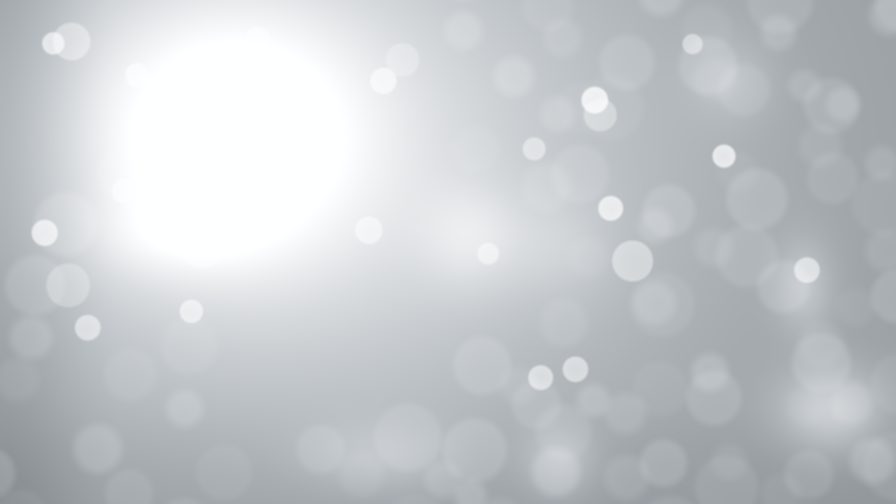
Give the GLSL for this background, as a Shadertoy shader.

```glsl
// Silver-grey studio backdrop: a white glow at upper left and scattered soft bokeh discs.

// Lengths are in canvas heights, origin at the lower left.
const float BASE_LIGHT = 0.615;
const vec2 WIDE_CENTER = vec2(0.60, 0.68);
const vec2 WIDE_SIZE = vec2(0.55, 0.42);
const float WIDE_GAIN = 0.26;
const vec2 CORE_CENTER = vec2(0.44, 0.745);
const vec2 CORE_SIZE = vec2(0.22, 0.21);
const float CORE_GAIN = 0.24;
const float LEFT_SHADE = 0.075;
const float FLOOR_SHADE = 0.03;
const vec3 COOL_TINT = vec3(-0.021, 0.0, 0.019);

float hash(vec2 p) {
    vec3 q = fract(vec3(p.xyx) * 0.1031);
    q += dot(q, q.yzx + 33.33);
    return fract((q.x + q.y) * q.z);
}

// Gaussian spot of light
float glow(vec2 p, vec2 center, vec2 size) {
    vec2 d = (p - center) / size;
    return exp(-0.5 * dot(d, d));
}

// Share of cells that hold a disc: crisp ones float mid-height, hazy ones sit low and right
float crispDensity(vec2 c) {
    return 0.72 * smoothstep(0.12, 0.35, c.y) * (1.0 - 0.45 * smoothstep(1.3, 1.6, c.x));
}

float hazyDensity(vec2 c) {
    float low = 1.0 - smoothstep(0.15, 0.42, c.y);
    float right = smoothstep(0.75, 1.25, c.x);
    return clamp(0.08 + 0.6 * low + 0.75 * right, 0.0, 0.85);
}

// One disc at most per jittered grid cell; returns light blended toward white
float bokeh(float light, vec2 p, float cell, vec2 radii, vec2 alphas,
            float blur, float crisp, float seed) {
    vec2 home = floor(p / cell);
    for (int j = -1; j <= 1; j++) {
        for (int i = -1; i <= 1; i++) {
            vec2 id = home + vec2(i, j);
            vec2 key = id + seed;
            vec2 jitter = vec2(hash(key + 11.3), hash(key + 27.7));
            vec2 center = (id + 0.1 + 0.8 * jitter) * cell;
            float density = mix(hazyDensity(center), crispDensity(center), crisp);
            float present = step(hash(key + 41.9), density);
            float radius = mix(radii.x, radii.y, hash(key + 58.1));
            float alpha = mix(alphas.x, alphas.y, hash(key + 73.5));
            float dist = length(p - center);
            float disc = 1.0 - smoothstep(radius - blur, radius + blur, dist);
            // Slightly brighter toward the rim
            disc *= 0.88 + 0.12 * min(dist / radius, 1.0);
            light = mix(light, 1.0, present * alpha * disc);
        }
    }
    return light;
}

// Backdrop gradient with its main light and edge shading
float backdrop(vec2 p) {
    float light = BASE_LIGHT;
    light += WIDE_GAIN * glow(p, WIDE_CENTER, WIDE_SIZE);
    light += CORE_GAIN * glow(p, CORE_CENTER, CORE_SIZE);
    light -= LEFT_SHADE * (1.0 - smoothstep(0.0, 0.25, p.x));
    light -= FLOOR_SHADE * (1.0 - smoothstep(0.0, 0.25, p.y));
    return light;
}

// Broad secondary lights
float softLights(vec2 p) {
    float light = 0.10 * glow(p, vec2(0.94, 0.525), vec2(0.075));
    light += 0.06 * glow(p, vec2(1.12, 0.51), vec2(0.075));
    light += 0.07 * glow(p, vec2(0.34, 0.53), vec2(0.13, 0.06));
    light += 0.07 * glow(p, vec2(1.45, 0.84), vec2(0.06));
    light += 0.12 * glow(p, vec2(1.595, 0.43), vec2(0.04, 0.065));
    light += 0.18 * glow(p, vec2(1.65, 0.185), vec2(0.075, 0.06));
    light += 0.09 * glow(p, vec2(0.76, 0.095), vec2(0.11, 0.05));
    light += 0.11 * glow(p, vec2(1.11, 0.085), vec2(0.05));
    return light;
}

void mainImage(out vec4 fragColor, in vec2 fragCoord) {
    vec2 p = fragCoord / iResolution.y;
    float edge = 1.2 / iResolution.y;

    float light = min(backdrop(p) + softLights(p), 1.0);

    // Hazy discs, from large and faint to small and blurred
    light = bokeh(light, p, 0.17, vec2(0.045, 0.068), vec2(0.05, 0.15), 0.010, 0.0, 3.0);
    light = bokeh(light, p, 0.15, vec2(0.030, 0.050), vec2(0.06, 0.20), 0.014, 0.0, 19.0);

    // Crisp discs: a few wide translucent ones, then small bright ones
    light = bokeh(light, p, 0.34, vec2(0.032, 0.044), vec2(0.25, 0.48), edge + 0.0015, 1.0, 47.0);
    light = bokeh(light, p, 0.22, vec2(0.019, 0.027), vec2(0.45, 0.82), edge + 0.0015, 1.0, 83.0);

    // Cool grey that turns neutral near white
    float coolness = 1.0 - 0.75 * smoothstep(0.7, 1.0, light);
    fragColor = vec4(clamp(light + COOL_TINT * coolness, 0.0, 1.0), 1.0);
}
```
